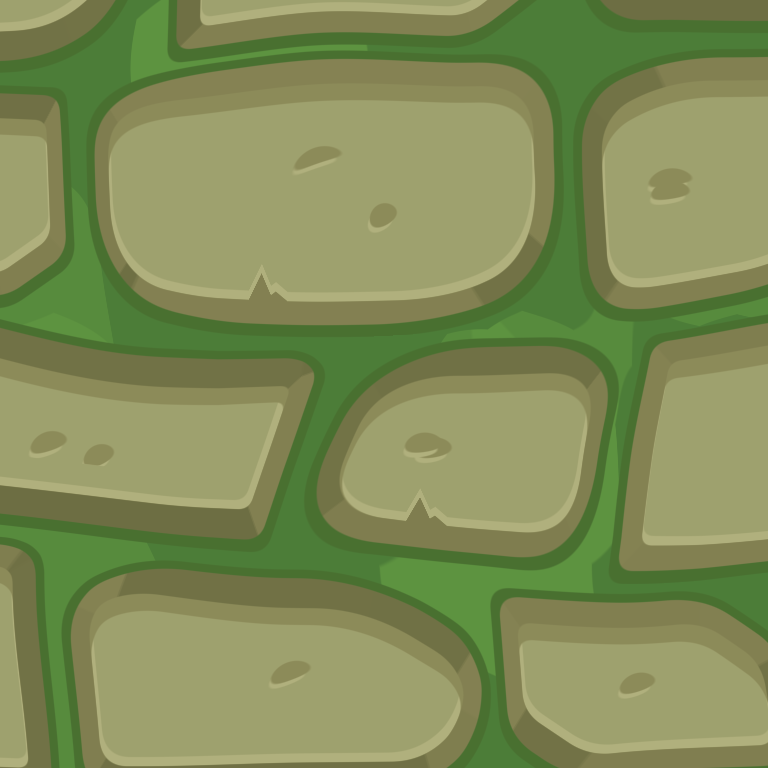
This texture is drawn by a Shadertoy shader. Its source:

```glsl
// Cartoon flagstones in uneven courses, with chiselled bevels, set in flat green grass.

const float ROW = 0.315;
const float COLUMN = 0.52;
const vec3 FACE = vec3(0.62, 0.63, 0.43);
const vec3 SHINE = vec3(0.69, 0.69, 0.49);
const vec3 STRIP = vec3(0.55, 0.545, 0.35);
const vec3 BEVEL_LIT = vec3(0.52, 0.51, 0.325);
const vec3 BEVEL_DARK = vec3(0.425, 0.43, 0.26);
const vec3 RIM = vec3(0.285, 0.44, 0.19);
const vec3 GRASS_DARK = vec3(0.30, 0.49, 0.22);
const vec3 GRASS_LIGHT = vec3(0.365, 0.575, 0.25);

vec2 hash2(vec2 p) {
    vec3 q = fract(p.xyx * vec3(0.1031, 0.1030, 0.0973));
    q += dot(q, q.yzx + 33.33);
    return fract((q.xx + q.yz) * q.zy);
}

vec2 noise2(vec2 p) {
    vec2 i = floor(p), f = fract(p);
    f = f * f * (3.0 - 2.0 * f);
    return mix(mix(hash2(i), hash2(i + vec2(1, 0)), f.x),
               mix(hash2(i + vec2(0, 1)), hash2(i + vec2(1, 1)), f.x), f.y);
}

float softMin(float a, float b, float k) {
    float h = max(k - abs(a - b), 0.0) / k;
    return min(a, b) - 0.25 * h * h * k;
}

float cover(float d, float px) { return smoothstep(-px, px, d); }
float spike(float s, float halfWidth) { return max(0.0, 1.0 - abs(s) / halfWidth); }

// Height of the wavy joint below course j
float rowJoint(float j, float x) {
    return (j - 0.06 + 0.36 * (noise2(vec2(x * 1.9 + j * 7.3, j + 30.0)).x - 0.5)) * ROW;
}

// Leaning joint to the left of stone id: x position at height y, and lean
vec2 columnJoint(vec2 id, float y) {
    vec2 r = hash2(id + 52.0);
    float lean = mix(-0.18, 0.5, r.y);
    float shift = 0.5 * mod(id.y, 2.0) + 0.3 * hash2(vec2(id.y, 4.0)).x;
    return vec2((id.x + shift + 0.5 * (r.x - 0.5)) * COLUMN + lean * (y - (id.y + 0.44) * ROW), lean);
}

vec2 stoneAt(vec2 p) {
    vec2 id = floor(p / vec2(COLUMN, ROW));
    id.y += step(rowJoint(id.y + 1.0, p.x), p.y) - step(p.y, rowJoint(id.y, p.x));
    float column = id.x - 3.0;
    for (int i = -2; i <= 2; i++)
        column += step(columnJoint(vec2(id.x + float(i), id.y), p.y).x, p.x);
    return vec2(column, id.y);
}

// Side of a stone as (outward normal, distance); diagonal sides cut corners
vec3 stoneSide(vec2 p, vec2 id, vec2 side) {
    vec2 far = id + max(side, 0.0);
    if (side.x == 0.0) return vec3(side, side.y * (rowJoint(far.y, p.x) - p.y));
    if (side.y == 0.0) {
        vec2 joint = columnJoint(vec2(far.x, id.y), p.y);
        float scale = inversesqrt(1.0 + joint.y * joint.y);
        return vec3(side.x * scale * vec2(1.0, -joint.y), side.x * scale * (joint.x - p.x));
    }
    float x = columnJoint(vec2(far.x, id.y), (id.y + 0.44) * ROW).x;
    float y = rowJoint(far.y, x);
    vec2 corner = vec2(columnJoint(vec2(far.x, id.y), y).x, y);
    vec2 r = hash2(id * 5.0 + side * 13.0 + 90.0);
    vec2 n = normalize(side * vec2(1.0, mix(0.7, 1.7, r.x)));
    return vec3(n, dot(corner - p, n) - mix(-0.05, 0.08, r.y));
}

// Dent, positive inside
float hollow(vec2 p, vec2 radius, float angle, float bend) {
    float c = cos(angle), s = sin(angle);
    p = mat2(c, -s, s, c) * p;
    p.y += bend * p.x * p.x;
    return (1.0 - length(p / radius)) * radius.y;
}

vec3 grass(vec2 p, float px) {
    vec2 patches = noise2(p * vec2(3.0, 4.5) + 8.0);
    float blades = abs(fract(p.x * 9.0 + p.y * 4.0) - 0.5) * 0.12;
    vec3 col = mix(GRASS_LIGHT, GRASS_DARK, cover(patches.x - 0.46 + blades, px * 3.0));
    return mix(col, mix(col, GRASS_DARK, 0.35), cover(patches.y - 0.52 - blades, px * 3.0));
}

// Dents in the flat top, each with a bright lower lip
vec3 addHollows(vec3 col, vec2 q, vec2 id, float face, float px) {
    for (int k = 0; k < 2; k++) {
        vec2 r = hash2(id * 3.0 + float(k) * 19.0 + 5.0);
        vec2 c = q - vec2(r.x - 0.5, 0.35 * r.y - 0.24) * vec2(0.24, 0.26);
        vec2 radius = mix(vec2(0.017, 0.014), vec2(0.034, 0.010), r.y);
        float show = cover(face - 0.03, px) * step(0.25, fract(r.x * 7.0 + r.y * 5.0));
        float angle = 0.1 + 0.5 * r.x;
        col = mix(col, SHINE, show * cover(hollow(c + vec2(0.004, 0.008), radius * 0.9, angle, 6.0), px));
        col = mix(col, STRIP, show * cover(hollow(c, radius, angle, 6.0), px));
    }
    return col;
}

void mainImage(out vec4 fragColor, in vec2 fragCoord) {
    float px = 0.8 / iResolution.y;
    vec2 uv = fragCoord / iResolution.y;
    vec2 p = uv + 0.016 * (noise2(uv * 5.0 + 20.0) - 0.5);
    vec2 id = stoneAt(p);
    float midY = (id.y + 0.44) * ROW;
    vec2 q = p - vec2(0.5 * (columnJoint(id, midY).x + columnJoint(id + vec2(1, 0), midY).x), midY);
    float roundness = mix(0.02, 0.11, pow(hash2(id + 9.0).x, 2.0));

    // Gather the outline, bevel and top from every side of the stone
    float outline = 1.0, rimEdge = 1.0, face = 1.0, shine = 1.0, strip = 1.0;
    float best = 1e3, second = 1e3, tone = 0.0, secondTone = 0.0;
    for (int k = 0; k < 9; k++) {
        if (k == 4) continue;
        vec2 side = vec2(k % 3 - 1, k / 3 - 1);
        vec3 edge = stoneSide(p, id, side);
        vec2 n = edge.xy;
        vec2 r = hash2(id + side * 17.0 + 60.0), r2 = hash2(id + side * 23.0 + 7.0);
        float along = dot(q, vec2(-n.y, n.x));
        float d = edge.z - mix(0.014, 0.028, r.x) + (r.y - 0.5) * 0.10 * clamp(along, -0.2, 0.2);
        float bevel = (0.024 + 0.008 * abs(n.y)) * mix(0.75, 1.25, r2.x);
        float s = along - (r2.y - 0.5) * 0.2;
        float notch = step(n.y, -0.8) * step(0.5, r.y)
                    * max(0.034 * spike(s, 0.017), 0.012 * spike(s - 0.02, 0.016));
        float inner = d - bevel - notch;

        outline = softMin(outline, d, roundness);
        rimEdge = softMin(rimEdge, d + 0.011 + 0.005 * max(-n.y, 0.0), roundness);
        face = softMin(face, inner, 0.7 * roundness);
        shine = softMin(shine, inner - 0.012 * smoothstep(0.3, -0.6, n.y), 0.7 * roundness);
        strip = softMin(strip, inner - 0.022 * smoothstep(0.2, 0.9, n.y), 0.7 * roundness);

        float ratio = d / bevel, shade = 0.75 * step(0.6, r2.x) + 0.25 * r.x;
        if (ratio < best) { second = best; secondTone = tone; best = ratio; tone = shade; }
        else if (ratio < second) { second = ratio; secondTone = shade; }
    }

    // Paint from the ground up
    float mitre = 0.5 + 0.5 * smoothstep(0.0, px * 60.0, second - best);
    vec3 bevelCol = mix(BEVEL_LIT, BEVEL_DARK, mix(secondTone, tone, mitre));
    vec3 top = mix(STRIP, mix(SHINE, FACE, cover(shine, px)), cover(strip, px));
    top = addHollows(top, q, id, min(shine, strip), px);
    vec3 col = mix(grass(uv, px), RIM, cover(rimEdge, px));
    col = mix(col, bevelCol, cover(outline, px));
    fragColor = vec4(mix(col, top, cover(face, px) * cover(outline, px)), 1.0);
}
```
